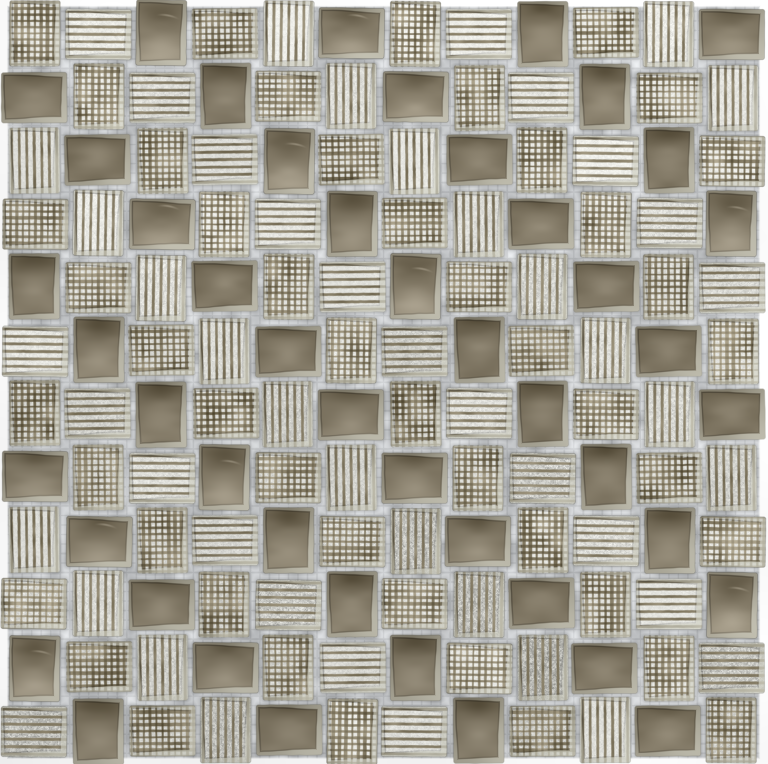
This pattern is drawn by a Shadertoy shader. Its source:

```glsl
const float TILES = 12.05;
const vec2 MARGIN = vec2(0.05, 0.02);
const vec2 HALF_TILE = vec2(0.4, 0.52);
const vec3 BRONZE = vec3(0.475, 0.44, 0.35);
const vec3 SILVER = vec3(0.92, 0.92, 0.9);
const vec3 GLASS = vec3(0.49, 0.455, 0.38);
const vec3 RIM = vec3(0.66, 0.66, 0.61);
const vec3 GROUT = vec3(0.845, 0.855, 0.865);

float hash(vec2 p) {
    vec3 h = fract(p.xyx * vec3(0.1031, 0.103, 0.0973));
    h += dot(h, h.yzx + 33.33);
    return fract((h.x + h.y) * h.z);
}

float noise(vec2 p) {
    vec2 i = floor(p), f = fract(p);
    f = f * f * (3.0 - 2.0 * f);
    return mix(mix(hash(i), hash(i + vec2(1, 0)), f.x),
               mix(hash(i + vec2(0, 1)), hash(i + vec2(1, 1)), f.x), f.y);
}

float roundedBox(vec2 p, vec2 halfSize, float radius) {
    vec2 d = abs(p) - halfSize + radius;
    return length(max(d, 0.0)) + min(max(d.x, d.y), 0.0) - radius;
}

// Coverage of evenly spaced bands, each slightly different in width
float bands(float x, float pitch, float width, float vary, float seed, float aa) {
    float t = x / pitch + 0.5;
    float w = width + vary * (hash(vec2(floor(t), seed)) - 0.5);
    float edge = (abs(fract(t) - 0.5) - 0.5 * w) * pitch;
    return 1.0 - smoothstep(-0.9 * aa, 0.9 * aa, edge);
}

vec3 silverFoil(vec2 p, float wear) {
    float glitter = noise(p * 34.0) * 0.6 + noise(p * 70.0) * 0.4;
    return SILVER + (glitter - 0.5) * mix(0.08, 0.4, wear) - 0.2 * wear;
}

vec3 stripedTile(vec2 q, vec2 p, float seed, float wear, float aa) {
    float wobble = 0.005 * (noise(p * 22.0) - 0.5);
    float dark = bands(q.x + wobble, 0.118, 0.37, 0.06, seed, aa);
    vec3 ink = BRONZE + 0.06 + 0.16 * (noise(p * 6.0) - 0.5);
    return mix(silverFoil(p, wear), ink, dark);
}

vec3 wovenTile(vec2 q, vec2 p, float seed, float wear, float aa) {
    vec2 r = q + 0.006 * (vec2(noise(p * 14.0), noise(p * 14.0 + 9.0)) - 0.5);
    float across = bands(r.x, 0.1, 0.44, 0.34, seed, aa);
    float along = bands(r.y, 0.098, 0.38, 0.26, seed + 7.0, aa);
    // Crossings are deeper in tone than single threads
    vec3 ink = BRONZE + 0.09 - 0.1 * across * along + 0.28 * (noise(p * 4.0) - 0.5);
    float dark = 1.0 - (1.0 - across) * (1.0 - along);
    return mix(silverFoil(p, wear * 0.5), ink, dark);
}

vec3 plainTile(vec2 d, vec2 p, float seed) {
    float cloud = 0.09 * sin(d.y * 6.0 + 1.2 + seed * 2.0) * smoothstep(0.5, 0.0, abs(d.x));
    float glow = 0.09 * smoothstep(0.0, -0.5, d.y) - 0.05 * smoothstep(0.1, 0.45, d.y);
    vec3 color = GLASS + cloud + glow + 0.03 * (noise(p * vec2(4.0, 9.0)) - 0.5);
    // Faint curved reflection on some tiles
    float arc = abs(d.y - 0.2 + 0.8 * d.x * d.x - 0.2 * (seed - 0.5));
    float shine = smoothstep(0.03, 0.0, arc) * smoothstep(0.2, 0.0, abs(d.x - 0.1));
    return color + 0.15 * shine * step(0.8, seed);
}

// Pale glass edge, broad on the lower right, with a dark line inside the upper left
vec3 bevel(vec3 color, vec2 d, float dist, float seed) {
    float side = 0.5 + 0.5 * dot(normalize(d + 0.001), normalize(vec2(0.8, -0.6)));
    float breadth = mix(0.035, 0.095, side);
    float rim = smoothstep(-breadth - 0.015, -breadth + 0.015, dist);
    color = mix(color, RIM + 0.16 * side, rim * (0.4 + 0.3 * side));
    float groove = smoothstep(0.022, 0.0, abs(dist + breadth + 0.01));
    color *= 1.0 - 0.25 * groove * (1.0 - 0.6 * side);
    return color * (1.0 - 0.2 * smoothstep(-0.018, 0.0, dist) * (0.4 + seed));
}

vec3 meshGrout(vec2 p, float aa) {
    float threads = max(bands(p.x, 0.15, 0.16, 0.1, 3.0, aa),
                        bands(p.y, 0.15, 0.16, 0.1, 5.0, aa));
    return GROUT + 0.2 * (noise(p * 5.0) - 0.5) - 0.07 * threads;
}

void mainImage(out vec4 fragColor, in vec2 fragCoord) {
    float aa = TILES / iResolution.y;
    vec2 p = fragCoord * aa - MARGIN;
    float nearest = 10.0;
    vec3 tile = GLASS;

    // Nearest tile among the neighbouring cells
    for (int j = -1; j <= 1; j++)
    for (int i = -1; i <= 1; i++) {
        vec2 id = floor(p) + vec2(i, j);
        if (min(id.x, id.y) < 0.0 || max(id.x, id.y) > 11.0) continue;
        float row = 11.0 - id.y;
        float seed = hash(id + 17.0);
        vec2 jitter = vec2(hash(id + 41.0), hash(id + 73.0)) - 0.5;
        float turn = 0.03 * (seed - 0.5);
        vec2 d = mat2(cos(turn), sin(turn), -sin(turn), cos(turn))
               * (p - id - 0.5 - 0.035 * jitter);
        vec2 q = mod(id.x + row, 2.0) < 0.5 ? d : d.yx;
        float dist = roundedBox(q, HALF_TILE, 0.04) + 0.006 * (noise(p * 9.0) - 0.5);
        if (dist > nearest) continue;
        nearest = dist;

        // Finishes step diagonally: woven, striped, plain
        float finish = mod(id.x - row + 12.0, 3.0);
        float wear = hash(id + 91.0) * mix(1.0, 0.2, id.y / 11.0);
        if (finish < 0.5) tile = wovenTile(q, p, seed * 50.0, wear, aa);
        else if (finish < 1.5) tile = stripedTile(q, p, seed * 50.0, wear, aa);
        else tile = plainTile(d, p, seed);
        tile = bevel(tile + 0.07 * (seed - 0.5), d, dist, seed);
    }

    vec3 grout = meshGrout(p, aa) * (1.0 - 0.17 * exp(-max(nearest, 0.0) * 22.0));
    vec2 outside = max(-p, p - 12.0) + 0.1;
    grout = mix(grout, vec3(0.99), smoothstep(0.0, 0.05, max(outside.x, outside.y)));
    vec3 color = mix(tile, grout, smoothstep(-aa, aa, nearest));
    // Light falls off gently from the upper right
    color *= 0.97 + 0.005 * dot(p - 6.0, vec2(0.4, 0.6)) + 0.04 * noise(p * 0.6);
    fragColor = vec4(clamp(color, 0.0, 1.0), 1.0);
}
```
